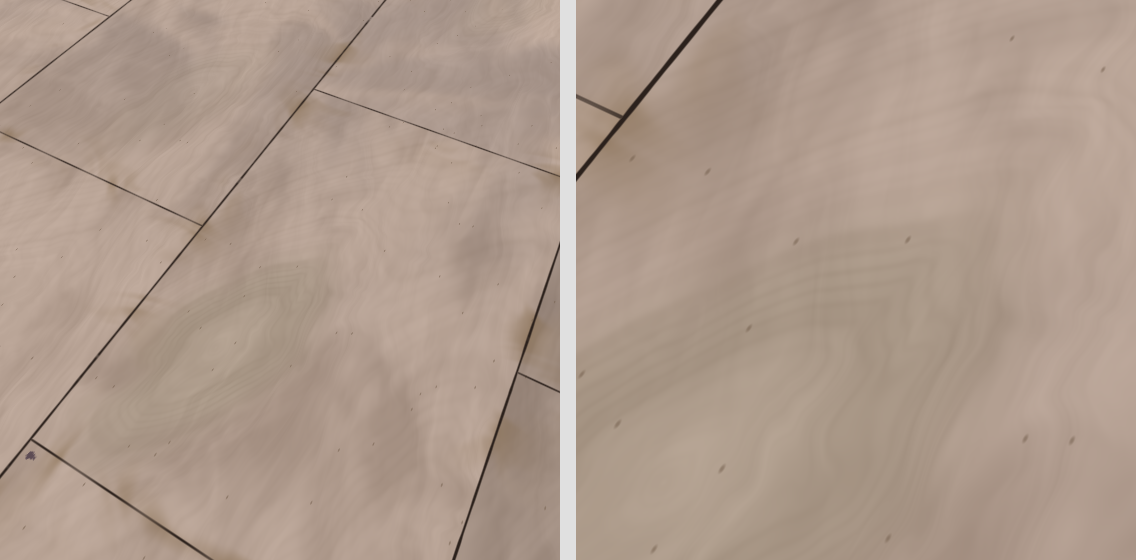
Left, the full canvas; right, a detail of the centre.
This texture is drawn by a WebGL 2 fragment shader. Its source:

```glsl
#version 300 es
precision highp float;
// Weathered plywood sheets in a half-staggered bond, seen at a slant.
// A projective matrix lays the floor plane; each sheet gets its own ring
// contours, mottling and stains from layered sines, and cellular nicks.
uniform vec2 u_resolution;
out vec4 outColor;

const vec3 PALE = vec3(0.745, 0.662, 0.608);
const vec3 CLAY = vec3(0.665, 0.582, 0.528);
const vec3 OLIVE = vec3(0.650, 0.592, 0.515);
const vec3 MAUVE = vec3(0.635, 0.570, 0.540);
const vec3 STAIN = vec3(0.530, 0.430, 0.310);
const vec3 GRAIN = vec3(0.460, 0.380, 0.310);
const vec3 GAP = vec3(0.170, 0.130, 0.110);
const vec3 INK = vec3(0.230, 0.170, 0.240);

// Maps floor units (one sheet = 1 by 1) to the canvas.
const mat3 FLOOR_TO_CANVAS = mat3(
  0.5235, -0.4027, -0.2085,
  0.8142, 1.0891, 0.5518,
  0.0547, 0.2161, 1.0);

vec2 hash2(vec2 p) {
  return fract(sin(vec2(dot(p, vec2(127.1, 311.7)), dot(p, vec2(269.5, 183.3)))) * 4375.85);
}

// Smooth mottling, roughly -1 to 1, from warped and rotated sines.
float layeredSines(vec2 p, float seed) {
  float sum = 0.0, amp = 0.55;
  for (int i = 0; i < 5; i++) {
    p = mat2(0.8, 0.6, -0.6, 0.8) * p * 1.55 + seed;
    p += 0.7 * sin(p.yx * 0.9 + seed);
    sum += amp * sin(p.x) * cos(p.y);
    amp *= 0.68;
  }
  return sum;
}

// Cellular noise: distance to the nearest point and its random value.
vec2 cellular(vec2 p, vec2 stretch) {
  vec2 best = vec2(9.0, 0.0);
  for (int i = 0; i < 9; i++) {
    vec2 site = floor(p) + vec2(i % 3 - 1, i / 3 - 1);
    vec2 jitter = hash2(site);
    float d = length((site + jitter - p) * stretch);
    if (d < best.x) best = vec2(d, fract(jitter.x * 17.0 + jitter.y * 31.0));
  }
  return best;
}

// Pointed oval, 1 on its rim, leaning along the grain.
float ovalField(vec2 p, vec2 centre, vec2 halfSize, float lean) {
  vec2 d = p - centre;
  vec2 q = abs(vec2(d.x - lean * d.y, d.y)) / halfSize;
  return mix(length(q), q.x + q.y, 0.25);
}

// Thin dark growth lines along the contours of a field.
float growthLines(float field, float density) {
  float broad = 0.5 + 0.5 * sin(field * density + 2.0 * sin(field * 5.0));
  float fine = 0.5 + 0.5 * sin(field * density * 2.7 + 2.0 * sin(field * 9.0));
  return 0.6 * pow(broad, 4.0) + 0.4 * fine * fine;
}

float disc(float dist, float radius, float blur) {
  return 1.0 - smoothstep(radius - blur, radius + blur, dist);
}

vec3 sheetColor(vec2 p, vec2 id, float far) {
  vec2 random = hash2(id);
  float seed = 1.7 + 6.0 * random.x;
  float wobble = layeredSines(p * vec2(2.6, 1.5), seed);
  float detail = layeredSines(p * vec2(9.0, 3.5), seed + 2.0);
  // Two growth centres blend into one contour map.
  vec2 shift = random * vec2(0.55, 0.9);
  vec2 bent = p + vec2(0.04, 0.08) * wobble + vec2(0.026, 0.045) * detail;
  float heart = ovalField(bent, vec2(0.27, 0.57) + shift, vec2(0.18, 0.53), 0.21);
  float arch = ovalField(bent, vec2(0.88, 0.05) - shift, vec2(0.28, 1.0), 0.03);
  float contour = -log(exp(-3.0 * heart) + exp(-3.0 * arch)) / 3.0;
  float figure = 1.0 - 0.7 * min(1.0, abs(id.x) + abs(id.y));
  float inside = figure * (1.0 - smoothstep(0.5, 1.35, heart));
  float rim = figure * exp(-pow(abs(heart - 0.8) * 4.0, 2.0)) * (0.7 + 0.6 * detail);
  // Mottled base, greyer with distance, olive around the heart.
  vec3 color = mix(CLAY, PALE, smoothstep(-0.75, 0.5, wobble + 0.6 * detail + 0.15));
  color = mix(color, MAUVE, 0.65 * far * smoothstep(-0.5, 0.6, -wobble));
  color = mix(color, OLIVE, 0.5 * inside + 0.2 * rim) + 0.03 * inside * disc(heart, 0.4, 0.3);
  color = mix(color, GRAIN, growthLines(contour, 24.0) * (0.06 + 0.15 * rim + 0.07 * exp(-arch)));
  // Fine fibres along the sheet.
  color += 0.017 * layeredSines(vec2(bent.x * 42.0 + contour * 4.0, p.y * 4.0), seed);
  return color * (1.0 - 0.11 * step(0.5, id.x) + 0.03 * (random.y - 0.5));
}

void main() {
  vec2 canvas = gl_FragCoord.xy / u_resolution;
  vec3 ray = inverse(FLOOR_TO_CANVAS) * vec3(canvas, 1.0);
  vec2 plane = ray.xy / ray.z;
  vec2 blur = 0.8 * fwidth(plane);
  // Half-staggered sheets.
  vec2 bond = plane + vec2(0.0, 0.5 * mod(floor(plane.x), 2.0));
  vec2 cell = fract(bond), edge = min(cell, 1.0 - cell);
  vec3 color = sheetColor(cell * vec2(1.0, 2.0), floor(bond), smoothstep(0.2, 1.3, plane.y));
  // Brown water stains gather near the joints.
  float patches = layeredSines(plane * vec2(5.0, 9.0), 3.1);
  float nearJoint = max(exp(-edge.x * 20.0), exp(-edge.y * 24.0));
  color = mix(color, STAIN, 0.6 * nearJoint * smoothstep(0.0, 0.7, patches));
  // Scattered nicks and one ink blot.
  vec2 nick = cellular(plane * vec2(11.0, 20.0), vec2(1.8, 0.6));
  color = mix(color, GRAIN, 0.55 * step(0.84, nick.y) * disc(nick.x, 0.035 * nick.y, 0.025));
  float blot = length((plane - vec2(0.03, -0.02)) * vec2(1.0, 1.6));
  blot += 0.006 * layeredSines(plane * 90.0, 0.4);
  color = mix(color, INK, 0.7 * disc(blot, 0.0095, 0.0035));
  // Open joints, uneven and partly filled.
  float wear = layeredSines(plane.yy * vec2(9.0, 13.0) + plane.x, 0.6);
  float longJoint = disc(edge.x, 0.0032 * (1.0 + 0.4 * wear), blur.x);
  longJoint *= 1.0 - 0.7 * smoothstep(0.3, 0.65, wear);
  float crossJoint = disc(edge.y, 0.0016, blur.y) * (0.8 + 0.2 * sin(plane.x * 31.0));
  color = mix(color, GAP, max(longJoint, crossJoint));
  outColor = vec4(color, 1.0);
}
```
